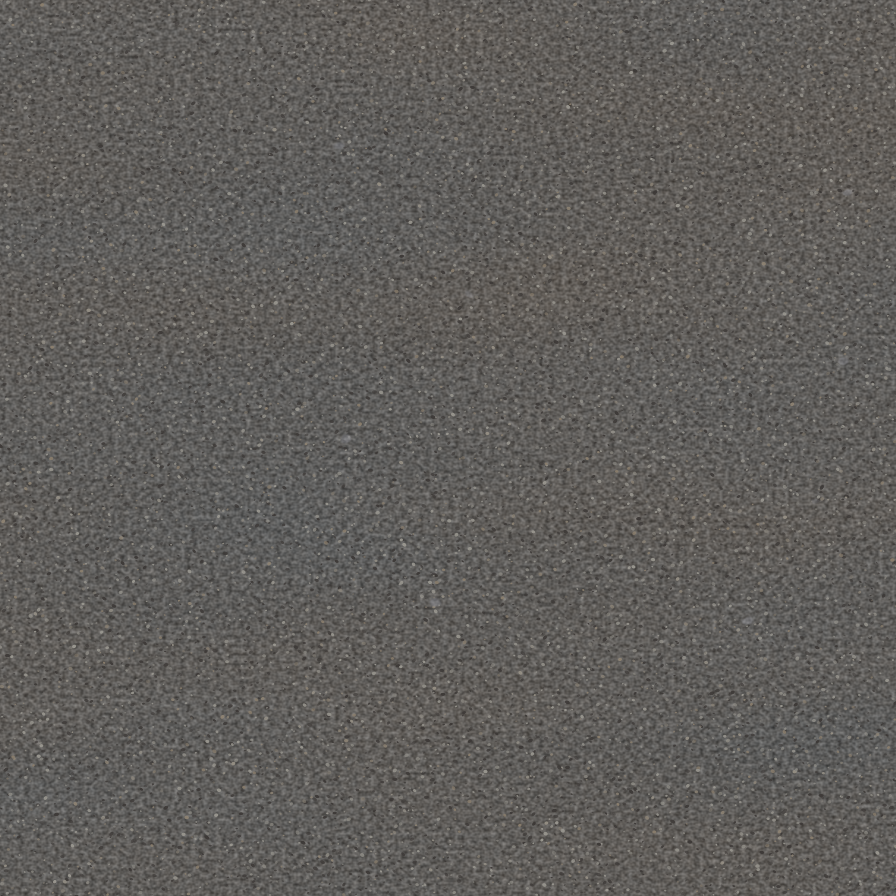
Reproduce this texture procedurally as a Shadertoy shader.

```glsl
const vec3 BASE_GREY = vec3(0.377, 0.367, 0.355);
const vec3 WARM_TINT = vec3(0.011, 0.000, -0.010);
const vec3 CHIP_PALE = vec3(0.61, 0.60, 0.57);
const vec3 CHIP_TAN = vec3(0.55, 0.50, 0.43);
const vec3 PIT_DARK = vec3(0.235, 0.220, 0.212);
const vec3 SPOT_GREY = vec3(0.53, 0.53, 0.55);

const vec2 COARSE_FREQ = vec2(150.0, 195.0);
const vec2 FINE_FREQ = vec2(285.0, 330.0);
const float COARSE_GAIN = 0.145;
const float FINE_GAIN = 0.125;
const float HUE_GAIN = 0.7;

const float CHIP_CELLS = 135.0;
const float CHIP_CHANCE = 0.30;
const float CHIP_RADIUS = 0.21;
const float PIT_CELLS = 120.0;
const float PIT_CHANCE = 0.36;
const float PIT_RADIUS = 0.20;

const int SPOT_COUNT = 9;
const float SPOT_RADIUS = 0.0075;

// Integer hash giving three values from 0 to 1
vec3 hash3(vec2 cell, float seed) {
    uvec3 h = uvec3(ivec3(vec3(cell, seed)));
    h = h * 1664525u + 1013904223u;
    for (int i = 0; i < 2; i++) {
        h.x += h.y * h.z;
        h.y += h.z * h.x;
        h.z += h.x * h.y;
        h ^= h >> 16u;
    }
    return vec3(h & 0xffffu) / 65535.0;
}

float cornerSlope(vec2 cell, vec2 offset, float seed) {
    float angle = 6.2832 * hash3(cell, seed).x;
    return dot(vec2(cos(angle), sin(angle)), offset);
}

float gradientNoise(vec2 p, float seed) {
    vec2 cell = floor(p);
    vec2 f = p - cell;
    vec2 blend = f * f * f * (f * (f * 6.0 - 15.0) + 10.0);
    vec2 e = vec2(1.0, 0.0);
    float low = mix(cornerSlope(cell, f, seed),
                    cornerSlope(cell + e.xy, f - e.xy, seed), blend.x);
    float high = mix(cornerSlope(cell + e.yx, f - e.yx, seed),
                     cornerSlope(cell + e.xx, f - e.xx, seed), blend.x);
    return mix(low, high, blend.y);
}

// Scattered oval grains: x is coverage, y is a random shade per grain
vec2 grains(vec2 uv, float cells, float chance, float radius, float stretch, float seed) {
    vec2 p = uv * cells;
    vec2 home = floor(p);
    float blur = 0.6 * cells / iResolution.y;
    vec2 best = vec2(0.0);
    for (int y = -1; y <= 1; y++) {
        for (int x = -1; x <= 1; x++) {
            vec2 cell = home + vec2(x, y);
            vec3 place = hash3(cell, seed);
            vec3 kind = hash3(cell, seed + 1.0);
            if (place.z > chance) continue;
            float tilt = (kind.x - 0.5) * 1.8;
            vec2 d = p - cell - place.xy;
            d = mat2(cos(tilt), sin(tilt), -sin(tilt), cos(tilt)) * d;
            float size = radius * mix(0.55, 1.4, kind.y * kind.y);
            float dist = length(d * vec2(1.0 / stretch, stretch)) - size;
            float cover = 1.0 - smoothstep(-blur, blur, dist);
            if (cover > best.x) best = vec2(cover, kind.z);
        }
    }
    return best;
}

// A few worn pale spots with ragged edges
float paleSpots(vec2 uv) {
    float cover = 0.0;
    float ragged = 0.003 * gradientNoise(uv * 110.0, 41.0);
    for (int i = 0; i < SPOT_COUNT; i++) {
        vec3 spot = hash3(vec2(i, 3), 43.0);
        float size = SPOT_RADIUS * mix(0.4, 1.0, spot.z);
        float dist = length((uv - spot.xy) * vec2(0.9, 1.2)) - size + ragged;
        cover = max(cover, mix(0.3, 0.75, spot.z) * (1.0 - smoothstep(-0.002, 0.0015, dist)));
    }
    return cover;
}

void mainImage(out vec4 fragColor, in vec2 fragCoord) {
    vec2 uv = fragCoord / iResolution.y;

    // Broad horizontal bands of warmth and brightness
    float warmth = gradientNoise(uv * vec2(1.6, 5.0), 1.0) + 0.4 * gradientNoise(uv * vec2(4.0, 13.0), 2.0);
    float bands = gradientNoise(uv * vec2(2.0, 17.0), 3.0);
    vec3 color = BASE_GREY + WARM_TINT * warmth * 1.6 + 0.012 * bands;

    // Fine stone grain with a slight shift of hue
    float grain = COARSE_GAIN * gradientNoise(uv * COARSE_FREQ, 5.0)
                + FINE_GAIN * gradientNoise(uv * FINE_FREQ + 0.37, 6.0);
    float hue = gradientNoise(uv * COARSE_FREQ * 0.8, 7.0);
    color += grain + WARM_TINT * HUE_GAIN * hue;

    // Dark pits below, light chips on top
    vec2 pit = grains(uv, PIT_CELLS, PIT_CHANCE, PIT_RADIUS, 1.25, 11.0);
    color = mix(color, PIT_DARK, pit.x * mix(0.45, 0.95, pit.y));
    vec2 chip = grains(uv, CHIP_CELLS, CHIP_CHANCE, CHIP_RADIUS, 1.12, 21.0);
    vec3 chipColor = mix(CHIP_PALE, CHIP_TAN, smoothstep(0.55, 0.95, chip.y));
    color = mix(color, chipColor, chip.x * mix(0.35, 0.95, fract(chip.y * 7.0)));

    color = mix(color, SPOT_GREY + 0.4 * grain, paleSpots(uv));
    fragColor = vec4(clamp(color, 0.0, 1.0), 1.0);
}
```
